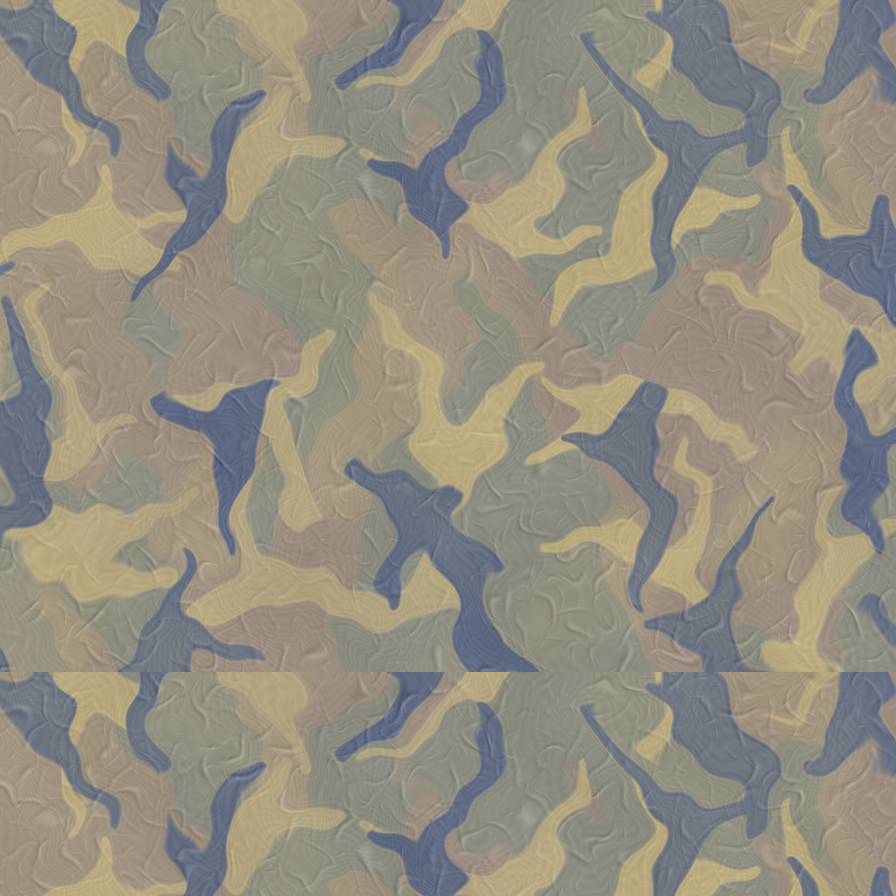
A three.js fragment shader for this pattern:

```glsl
// Muted four-colour camouflage with an oil-paint surface, repeated vertically with a hard seam.
// Sand and blue sprigs are tapered limbs scattered one per cell and bent by layered sines;
// the brown and green ground is layered sines, and scattered curved strokes give paint relief.
varying vec2 vUv;

const vec3 BROWN = vec3(0.605, 0.552, 0.497);
const vec3 GREEN = vec3(0.540, 0.550, 0.500);
const vec3 SAND = vec3(0.732, 0.672, 0.500);
const vec3 DULL_SAND = vec3(0.660, 0.615, 0.500);
const vec3 BLUE = vec3(0.355, 0.402, 0.512);
const vec3 PALE_BLUE = vec3(0.450, 0.475, 0.500);

const float REPEAT_HEIGHT = 0.75;
const float SEAM_Y = 0.25;
const float SAND_CELL = 0.21;
const float SAND_REACH = 0.115;
const float SAND_RADIUS = 0.0225;
const float BLUE_CELL = 0.25;
const float BLUE_REACH = 0.105;
const float BLUE_RADIUS = 0.0235;
const float TIP_SHARE = 0.3;
const float JOINT_BLEND = 0.018;
const float EDGE_SOFTNESS = 0.0024;
const float STROKE_SCALE = 32.0;
const float FINE_STROKE_SCALE = 57.0;
const float STROKE_WIDTH = 0.075;
const float STROKE_STRENGTH = 0.080;
const float FINE_STROKE_STRENGTH = 0.045;
const float STRAND_SPACING = 0.0072;
const float STRAND_STRENGTH = 0.015;
const float BRISTLE_STRENGTH = 0.009;

vec2 hash2(vec2 p) {
  vec2 q = vec2(dot(p, vec2(127.1, 311.7)), dot(p, vec2(269.5, 183.3)));
  return fract(sin(q) * 43758.545);
}

float smoothMin(float a, float b, float k) {
  float h = max(k - abs(a - b), 0.0) / k;
  return min(a, b) - 0.25 * h * h * k;
}

// Distance to a limb that tapers from its root to its tip.
float limb(vec2 p, vec2 root, vec2 tip, float radius) {
  vec2 axis = tip - root;
  float along = clamp(dot(p - root, axis) / dot(axis, axis), 0.0, 1.0);
  return length(p - root - axis * along) - radius * mix(1.0, TIP_SHARE, along);
}

// Layered sines that bend outlines into lobes and hooks.
vec2 bend(vec2 p) {
  vec2 w = 0.022 * sin(p.yx * vec2(17.0, 15.0) + 1.7 * sin(p * 11.0));
  w += 0.0110 * sin(p.yx * vec2(46.0, 41.0) + 2.0 * sin(p * 19.0) + 1.3);
  w += 0.0044 * sin(p.yx * vec2(97.0, 109.0) + 2.0 * sin(p * 37.0) + 4.1);
  return p + w;
}

// Distance to three-limbed sprigs, one in every cell.
float sprigs(vec2 p, float seed, float size, float reach, float radius, vec2 stretch) {
  vec2 cell = floor(p / size);
  float d = 1.0;
  for (int j = -1; j <= 1; j++) {
    for (int i = -1; i <= 1; i++) {
      vec2 id = cell + vec2(float(i), float(j));
      vec2 root = (id + 0.25 + 0.5 * hash2(id + seed)) * size;
      float turn = 6.283 * hash2(id + seed + 5.7).x;
      for (int k = 0; k < 3; k++) {
        vec2 rnd = hash2(id + seed + 17.3 * float(k + 1));
        float angle = turn + 2.1 * float(k) + 1.6 * (rnd.x - 0.5);
        vec2 arm = reach * (0.6 + 0.8 * rnd.y) * vec2(cos(angle), sin(angle));
        float thick = radius * (0.6 + 0.8 * fract(7.0 * rnd.x));
        d = smoothMin(d, limb(p, root, root + arm * stretch, thick), JOINT_BLEND);
      }
    }
  }
  return d;
}

// Short bowed paint ridges, one per cell: a lit crest with a shaded flank.
float strokes(vec2 p) {
  vec2 cell = floor(p);
  float sum = 0.0;
  for (int j = -1; j <= 1; j++) {
    for (int i = -1; i <= 1; i++) {
      vec2 id = cell + vec2(float(i), float(j));
      vec2 rnd = hash2(id + 9.0);
      vec2 offset = p - id - 0.2 - 0.6 * hash2(id);
      float angle = 1.57 + 2.6 * (rnd.x - 0.5);
      vec2 dir = vec2(cos(angle), sin(angle));
      float along = dot(offset, dir);
      float across = dot(offset, vec2(-dir.y, dir.x)) + 2.0 * (rnd.y - 0.5) * along * along;
      float s = across / STROKE_WIDTH;
      float ridge = exp(-s * s) - 0.8 * exp(-(s - 1.7) * (s - 1.7));
      sum += ridge * (1.0 - smoothstep(0.15, 0.75, abs(along))) * fract(5.0 * rnd.y);
    }
  }
  return sum;
}

void main() {
  vec2 p = vec2(vUv.x, mod(vUv.y - SEAM_Y, REPEAT_HEIGHT));
  vec2 q = bend(p);

  // Ground: upright green drifts on brown, greenest in the middle, with warm stains.
  float drift = sin(13.0 * q.x + 2.0 * sin(6.0 * q.y + 1.0));
  drift += sin(9.0 * q.y - 6.0 * q.x + 2.0 * sin(9.0 * q.x));
  drift += 0.7 * sin(37.0 * q.x + 7.0 * q.y + 2.0 * sin(12.0 * q.y));
  float middle = (p.x - 0.5) / 0.22;
  drift += 1.2 * exp(-middle * middle) - 0.6;
  float green = smoothstep(-0.08, 0.14, drift);
  float stain = sin(11.0 * q.x - 4.0 * q.y + 2.0 * sin(8.0 * q.y + 2.0)) + 0.5 * sin(29.0 * q.x + 9.0 * q.y);
  float glow = 1.0 - smoothstep(0.0, 0.28, p.x);
  float warmth = (0.6 * smoothstep(0.0, 1.0, stain) + 0.45 * glow) * (1.0 - 0.6 * green);
  vec3 color = mix(mix(BROWN, GREEN, green), DULL_SAND, min(warmth, 0.8));

  // Sand sprigs, then upright blue sprigs over them.
  float sandDist = sprigs(q, 3.0, SAND_CELL, SAND_REACH, SAND_RADIUS, vec2(1.1, 1.0));
  float blueDist = sprigs(q + 0.125, 41.0, BLUE_CELL, BLUE_REACH, BLUE_RADIUS, vec2(0.75, 1.25));
  float sand = 1.0 - smoothstep(-EDGE_SOFTNESS, EDGE_SOFTNESS, sandDist);
  float blue = 1.0 - smoothstep(-EDGE_SOFTNESS, EDGE_SOFTNESS, blueDist);
  float fade = 0.5 + 0.5 * sin(8.0 * p.x + 5.0 * p.y + 2.0 * sin(7.0 * p.y));
  float rim = smoothstep(-0.009, -0.003, blueDist);
  color = mix(color, mix(SAND, DULL_SAND, 0.65 * (1.0 - fade)), sand);
  color = mix(color, mix(BLUE, PALE_BLUE, (0.15 + 0.85 * fade) * (1.0 - 0.4 * rim)), blue);

  // Paint relief: curled strokes, strands along outlines, bristles along the drifts.
  vec2 curl = p + 0.007 * sin(p.yx * 83.0 + 2.0 * sin(p * 47.0));
  float relief = STROKE_STRENGTH * strokes(curl * STROKE_SCALE);
  relief += FINE_STROKE_STRENGTH * strokes(curl * FINE_STROKE_SCALE + 31.0);
  relief *= mix(1.0, 0.6, sand * (1.0 - blue));
  float outline = min(abs(sandDist), abs(blueDist));
  float strands = sin(6.283 * outline / STRAND_SPACING + 1.5 * sin(60.0 * p.x + 40.0 * p.y));
  strands *= exp(-outline * 45.0);
  float bristles = sin(35.0 * drift + 2.0 * sin(50.0 * p.y));
  float wash = 0.010 * sin(27.0 * q.x + 2.0 * sin(21.0 * q.y));
  color += relief + STRAND_STRENGTH * strands + BRISTLE_STRENGTH * bristles + wash;

  gl_FragColor = vec4(color, 1.0);
}
```
